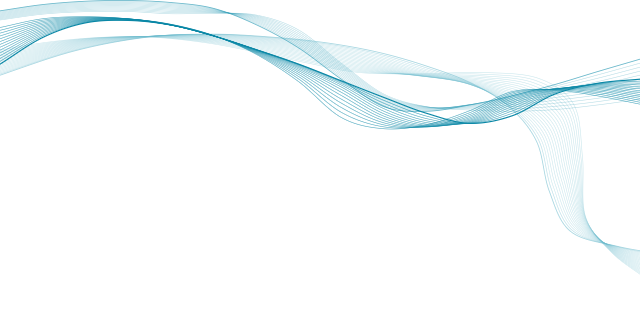
Write a Shadertoy shader that draws this background.

```glsl
const int KNOTS = 16;
const vec2 CANVAS = vec2(768.0, 384.0);   // design units, y pointing down
const float SQRT2 = 1.41421;

const vec3 PAPER = vec3(1.0);
const vec3 DEEP_TEAL = vec3(0.04, 0.53, 0.65);
const vec3 SOFT_TEAL = vec3(0.20, 0.62, 0.72);
const vec3 PALE_TEAL = vec3(0.42, 0.73, 0.80);

// Evenly spaced heights of each ribbon: leading edge, middle, trailing edge
const vec3 DEEP[KNOTS] = vec3[KNOTS](
    vec3(77, 55, 33), vec3(45, 33.5, 22.5), vec3(27.5, 24, 20), vec3(24.5, 23, 22.5),
    vec3(30, 30, 29), vec3(43, 43, 42.5), vec3(59.5, 60.5, 65), vec3(77, 82, 98),
    vec3(97, 109, 141), vec3(117, 138, 154.5), vec3(136, 151, 149.5), vec3(148, 145, 133),
    vec3(139, 122, 110), vec3(113, 107, 108), vec3(100, 104, 115), vec3(95, 110, 125));
const vec3 SOFT[KNOTS] = vec3[KNOTS](
    vec3(13, 18.5, 24), vec3(5.5, 11, 17), vec3(1.5, 7.5, 14), vec3(0.6, 7, 13.8),
    vec3(3, 9.5, 16.5), vec3(10, 13, 16), vec3(29.5, 23, 18), vec3(57.5, 47, 36),
    vec3(95, 85, 76), vec3(128, 120, 113), vec3(133.5, 129.5, 128), vec3(126, 126.5, 132),
    vec3(115, 121.5, 133.5), vec3(101.5, 114, 131.5), vec3(86, 106, 126), vec3(71, 95, 119));
const vec3 PALE[KNOTS] = vec3[KNOTS](
    vec3(265, 215, 160), vec3(123, 80, 40), vec3(-24, -44, -56), vec3(-133, -135, -133),
    vec3(-214, -207, -194), vec3(-281, -266, -245), vec3(-341, -318, -293), vec3(-392, -366, -344),
    vec3(-433, -412, -415), vec3(-466, -466, -492), vec3(-483, -508, -552), vec3(-474, -517, -563),
    vec3(-430, -474, -510), vec3(-407, -432, -443), vec3(-445, -438, -431), vec3(-497, -465, -441));

// Smooth curve through the knots: returns heights, writes slopes
vec3 spline(vec3 knots[KNOTS], float x, float spacing, out vec3 slope) {
    float position = x / spacing;
    int k = clamp(int(floor(position)), 0, KNOTS - 2);
    float s = position - float(k);
    vec3 p1 = knots[k], p2 = knots[k + 1];
    vec3 p0 = k > 0 ? knots[max(k - 1, 0)] : 2.0 * p1 - p2;
    vec3 p3 = k < KNOTS - 2 ? knots[min(k + 2, KNOTS - 1)] : 2.0 * p2 - p1;
    vec3 m1 = 0.5 * (p2 - p0), m2 = 0.5 * (p3 - p1), rise = p2 - p1;
    vec3 c2 = 3.0 * rise - 2.0 * m1 - m2, c3 = m1 + m2 - 2.0 * rise;
    slope = (m1 + s * (2.0 * c2 + 3.0 * s * c3)) / spacing;
    return p1 + s * (m1 + s * (c2 + s * c3));
}

// Weights of leading edge, middle and trailing edge for strand t
vec3 strandWeights(float t) {
    return vec3((1.0 - t) * (1.0 - 2.0 * t), 4.0 * t * (1.0 - t), t * (2.0 * t - 1.0));
}

// Part of a pixel covered by a stroke whose centre lies at distance d
float strokeCover(float d, float width, float pixel) {
    float overlap = min(d + 0.5 * pixel, 0.5 * width) - max(d - 0.5 * pixel, -0.5 * width);
    return clamp(overlap / pixel, 0.0, 1.0);
}

// Strands fanned between the edges; strength and width go from lead to the rest
vec3 ribbon(vec3 base, vec3 ink, float y, vec3 heights, vec3 slopes, float unit,
            int strands, vec2 strength, vec2 width, float pixel) {
    float low = min(heights.x, min(heights.y, heights.z));
    float high = max(heights.x, max(heights.y, heights.z));
    float margin = 12.0 + 6.0 * pixel;
    if (y < low - margin || y > high + margin) return base;
    for (int i = 0; i < strands; i++) {
        float t = float(i) / float(strands - 1);
        vec3 weights = strandWeights(t);
        float slope = dot(weights, slopes);
        float d = (y - dot(weights, heights)) * inversesqrt(1.0 + slope * slope) / unit;
        float rest = min(t * 12.0, 1.0);
        float cover = strokeCover(d, mix(width.x, width.y, rest), pixel);
        base = mix(base, ink, cover * mix(strength.x, strength.y, rest));
    }
    return base;
}

void mainImage(out vec4 fragColor, in vec2 fragCoord) {
    vec2 uv = fragCoord / iResolution.xy;
    vec2 p = vec2(uv.x, 1.0 - uv.y) * CANVAS;
    float pixel = CANVAS.y / iResolution.y;
    float spacing = CANVAS.x / float(KNOTS - 1);
    vec3 color = PAPER, slopes, heights;

    // The pale ribbon falls steeply, so it is traced along a diagonal axis
    vec2 diagonal = vec2(p.x + p.y, p.y - p.x);
    heights = spline(PALE, diagonal.x, 74.0, slopes);
    color = ribbon(color, PALE_TEAL, diagonal.y, heights, slopes, SQRT2, 20,
                   vec2(0.6, 0.36), vec2(1.0, 0.7), pixel);

    heights = spline(SOFT, p.x, spacing, slopes);
    color = ribbon(color, SOFT_TEAL, p.y, heights, slopes, 1.0, 11,
                   vec2(0.75, 0.35), vec2(1.0, 0.7), pixel);

    heights = spline(DEEP, p.x, spacing, slopes);
    color = ribbon(color, DEEP_TEAL, p.y, heights, slopes, 1.0, 14,
                   vec2(1.0, 0.7), vec2(1.4, 0.75), pixel);

    fragColor = vec4(color, 1.0);
}
```
